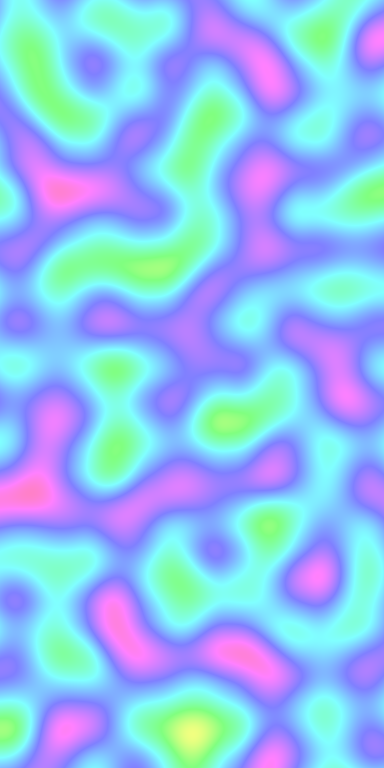
This texture is drawn by a Shadertoy shader. Its source:

```glsl
// Soft pastel blobs: smooth gradient noise shown as a rainbow of hues.

#define CELLS_ACROSS 5.0   // noise cells over the canvas width
#define HUE_MIDDLE   0.586 // hue where the noise is zero
#define HUE_SWING    0.60  // hue change per unit of noise
#define SATURATION   0.50
#define BRIGHTNESS   1.00
#define SEED         vec2(17.0, 43.0)

const float TAU = 6.2831853;

// Random value in 0..1 for a lattice point
float hash(vec2 cell) {
    vec3 p = fract(vec3(cell.xyx) * 0.1031);
    p += dot(p, p.yzx + 33.33);
    return fract((p.x + p.y) * p.z);
}

// Slope contribution of one lattice corner
float cornerSlope(vec2 cell, vec2 local, vec2 corner) {
    float angle = TAU * hash(cell + corner + SEED);
    return dot(vec2(cos(angle), sin(angle)), local - corner);
}

// Gradient noise, about -0.7..0.7
float gradientNoise(vec2 p) {
    vec2 cell = floor(p);
    vec2 local = fract(p);
    vec2 fade = local * local * local * (local * (local * 6.0 - 15.0) + 10.0);
    float bottom = mix(cornerSlope(cell, local, vec2(0.0, 0.0)),
                       cornerSlope(cell, local, vec2(1.0, 0.0)), fade.x);
    float top = mix(cornerSlope(cell, local, vec2(0.0, 1.0)),
                    cornerSlope(cell, local, vec2(1.0, 1.0)), fade.x);
    return mix(bottom, top, fade.y);
}

// Hue, saturation and value to red, green and blue
vec3 hsvToRgb(float hue, float saturation, float value) {
    vec3 wheel = abs(fract(hue + vec3(0.0, 2.0, 1.0) / 3.0) * 6.0 - 3.0) - 1.0;
    return value * mix(vec3(1.0), clamp(wheel, 0.0, 1.0), saturation);
}

void mainImage(out vec4 fragColor, in vec2 fragCoord) {
    vec2 p = fragCoord / iResolution.x * CELLS_ACROSS;
    float hue = HUE_MIDDLE + HUE_SWING * gradientNoise(p);
    fragColor = vec4(hsvToRgb(hue, SATURATION, BRIGHTNESS), 1.0);
}
```
